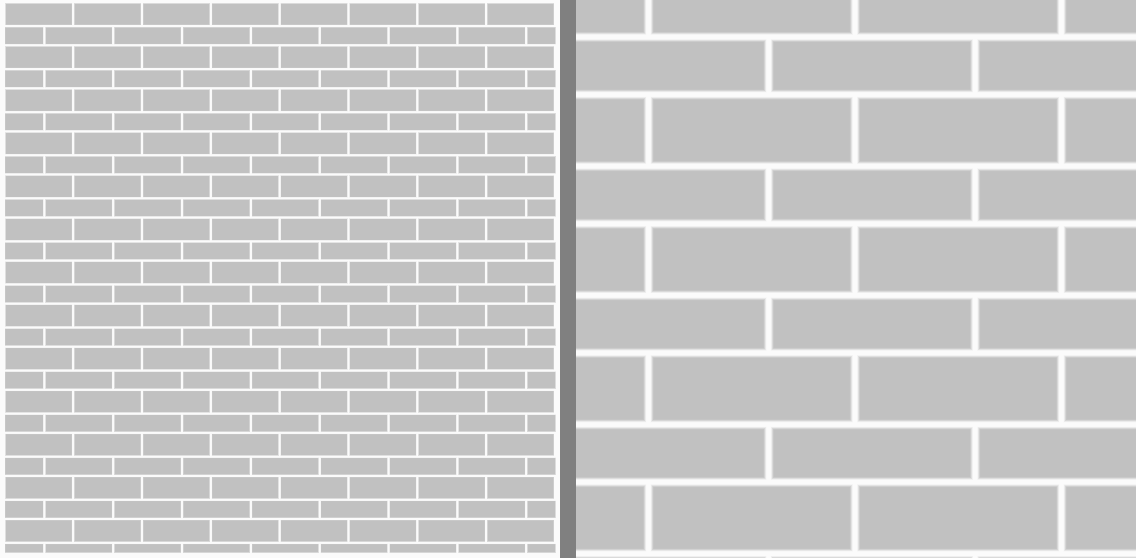
Left, the full canvas; right, a detail of the centre.
A WebGL 1 fragment shader for this pattern:

```glsl
precision highp float;

uniform vec2 u_resolution;

const vec3 MORTAR_COLOR = vec3(0.985);
const vec3 BRICK_COLOR = vec3(0.758);

// All lengths are fractions of the canvas width, with y running downwards.
const vec2 WALL_MIN = vec2(0.0091, 0.0050);
const vec2 WALL_MAX = vec2(0.9920, 0.9868);
const vec2 FIRST_JOINT = vec2(0.0077, 0.0040);
const vec2 PERIOD = vec2(0.12292, 0.07689);
const float TALL_COURSE = 0.0426;
const float SHORT_COURSE_SHIFT = 0.582;
const float JOINT_WIDTH = 0.0043;
const float EDGE_SOFTNESS = 0.0012;

// Distance from x to the nearest end of its interval of the given length.
float distanceToEnds(float x, float span) {
    return min(x, span - x);
}

// Positive inside a brick, negative within the mortar joints.
float brickDistance(vec2 p, vec2 period, float tallHeight, float shift, float joint) {
    float y = mod(p.y, period.y);
    float isShort = step(tallHeight, y);
    float courseHeight = mix(tallHeight, period.y - tallHeight, isShort);
    float x = mod(p.x - isShort * shift * period.x, period.x);
    float bed = distanceToEnds(y - isShort * tallHeight, courseHeight);
    float head = distanceToEnds(x, period.x);
    return min(bed, head) - 0.5 * joint;
}

// Positive inside the rectangle from lo to hi.
float rectDistance(vec2 p, vec2 lo, vec2 hi) {
    vec2 inset = min(p - lo, hi - p);
    return min(inset.x, inset.y);
}

void main() {
    vec2 p = vec2(gl_FragCoord.x, u_resolution.y - gl_FragCoord.y) / u_resolution.x;

    // Alternating tall and short courses, trimmed by a plain border
    float bricks = brickDistance(p - FIRST_JOINT, PERIOD, TALL_COURSE,
                                 SHORT_COURSE_SHIFT, JOINT_WIDTH);
    float wall = rectDistance(p, WALL_MIN, WALL_MAX);

    // Soft edges, never sharper than a pixel
    float softness = max(EDGE_SOFTNESS, 0.6 / u_resolution.x);
    float coverage = smoothstep(-softness, softness, min(bricks, wall));
    gl_FragColor = vec4(mix(MORTAR_COLOR, BRICK_COLOR, coverage), 1.0);
}
```
